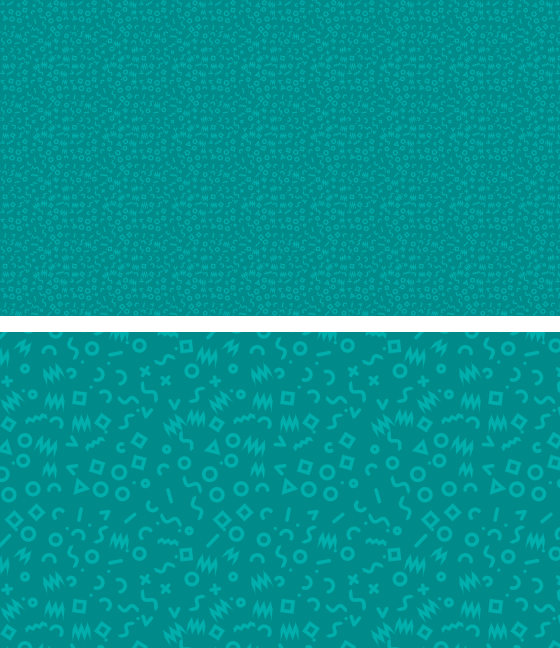
Top: the whole. Bottom: its middle third, enlarged.
A Shadertoy shader for this pattern:

```glsl
const vec3 TEAL = vec3(0.0, 0.546, 0.541);
const vec3 MINT = vec3(0.0, 0.682, 0.676);
const float TAU = 6.2831853;
const float CELLS = 41.0;   // cells per canvas height
const float REPEAT = 9.0;   // cells before the motif repeats
const float STROKE = 0.077; // half line width, in cells

vec3 hash3(vec2 p) {
    vec3 q = fract(vec3(p.xyx) * vec3(0.1031, 0.1030, 0.0973) + 0.37);
    q += dot(q, q.yxz + 33.33);
    return fract((q.xxy + q.yzz) * q.zyx);
}

vec2 rotate(vec2 p, float a) {
    float c = cos(a), s = sin(a);
    return vec2(c * p.x + s * p.y, c * p.y - s * p.x);
}

float segment(vec2 p, vec2 a, vec2 b) {
    vec2 ab = b - a;
    return length(p - a - ab * clamp(dot(p - a, ab) / dot(ab, ab), 0.0, 1.0));
}

float ring(vec2 p, float radius) {
    return abs(length(p) - radius);
}

float square(vec2 p, float halfSide) {
    return abs(max(abs(p.x), abs(p.y)) - halfSide);
}

float triangle(vec2 p, float inner) {
    return abs(max(abs(p.x) * 0.866 + p.y * 0.5, -p.y) - inner);
}

float arc(vec2 p, float radius, float aperture) {
    p.x = abs(p.x);
    vec2 tip = vec2(sin(aperture), cos(aperture));
    bool beyond = tip.y * p.x > tip.x * p.y;
    return beyond ? length(p - tip * radius) : ring(p, radius);
}

float squiggle(vec2 p, float halfLength, float amp, float freq) {
    float slope = amp * freq * cos(p.x * freq);
    float d = abs(p.y - amp * sin(p.x * freq)) / sqrt(1.0 + slope * slope);
    return max(d, abs(p.x) - halfLength + STROKE);
}

float zigzag(vec2 p, float halfLength, float amp, float period) {
    float wave = amp * (4.0 * abs(fract(p.x / period) - 0.5) - 1.0);
    float slope = 4.0 * amp / period;
    float d = abs(p.y - wave) / sqrt(1.0 + slope * slope);
    return max(d, abs(p.x) - halfLength + STROKE);
}

float cross2(vec2 p, float arm) {
    p = abs(p);
    p = p.y > p.x ? p.yx : p;
    return segment(p, vec2(0.0), vec2(arm, 0.0));
}

float chevron(vec2 p) {
    return segment(vec2(abs(p.x), p.y), vec2(0.0, -0.17), vec2(0.18, 0.16));
}

// Distance to the centre line of a shape chosen by a value from 0 to 1
float confetti(vec2 p, float pick, float turn) {
    vec2 q = rotate(p, turn * TAU);
    vec2 leaning = rotate(p, (turn - 0.5) * 1.5);
    if (pick < 0.13) return ring(p, 0.25);
    if (pick < 0.17) return ring(p, 0.13);
    if (pick < 0.27) return square(q, 0.21);
    if (pick < 0.33) return triangle(q, 0.14);
    if (pick < 0.44) return arc(q, 0.25, 1.6);
    if (pick < 0.49) return arc(q, 0.17, 2.0);
    if (pick < 0.65) return squiggle(q, 0.48, 0.11, 9.0);
    if (pick < 0.73) return zigzag(leaning, 0.43, 0.19, 0.30);
    if (pick < 0.79) return zigzag(q, 0.30, 0.16, 0.29);
    if (pick < 0.85) return zigzag(leaning, 0.50, 0.06, 0.32);
    if (pick < 0.91) return cross2(q, 0.20);
    if (pick < 0.96) return chevron(q);
    return segment(q, vec2(-0.28, 0.0), vec2(0.28, 0.0));
}

// Nearest stroke edge among the neighbouring cells
float scatter(vec2 p) {
    vec2 home = floor(p);
    float d = 1.0;
    for (int y = -1; y <= 1; y++)
    for (int x = -1; x <= 1; x++) {
        vec2 cell = home + vec2(x, y);
        vec2 id = mod(cell, REPEAT);
        vec3 place = hash3(id + 3.7);
        vec3 kind = hash3(id * 1.7 + 21.3);
        vec2 sway = 0.24 * sin(id.yx * TAU / REPEAT * vec2(2.0, 4.0));
        vec2 local = p - cell - 0.5 - sway - (place.xy - 0.5) * 0.26;
        float size = mix(0.86, 1.08, place.z);
        d = min(d, confetti(local / size, kind.x, kind.y) * size - STROKE);

        // Occasional speck in the gap between shapes
        float speck = length(local - vec2(0.5, 0.48)) - 0.07;
        if (kind.z < 0.16) d = min(d, speck);
    }
    return d;
}

void mainImage(out vec4 fragColor, in vec2 fragCoord) {
    float pixel = CELLS / iResolution.y;
    float d = scatter(fragCoord * pixel);
    float ink = 1.0 - smoothstep(-0.7 * pixel, 0.7 * pixel, d);
    fragColor = vec4(mix(TEAL, MINT, ink), 1.0);
}
```
